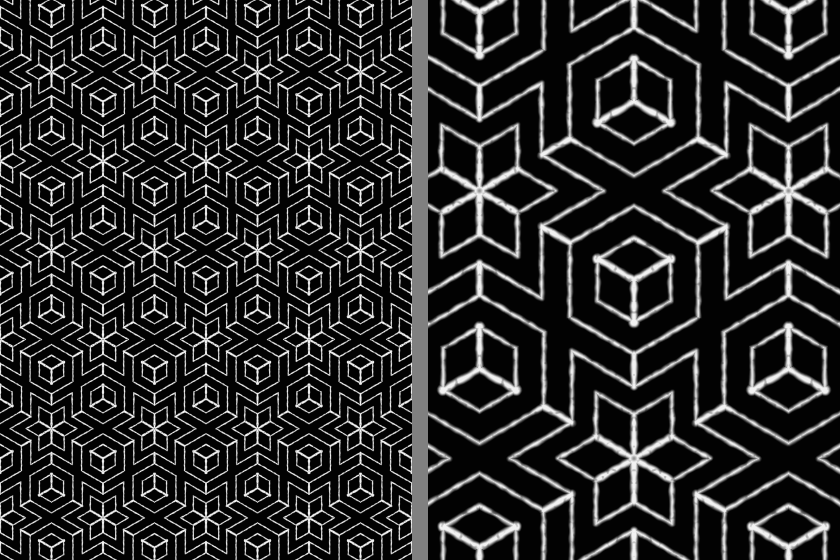
Left: the whole. Right: its middle third, enlarged.
Write a Shadertoy shader that draws this pattern.

```glsl
// Kaleidoscopic lattice of six-point stars ringed by cubes in hexagons, worn white line on black.

const float REPEATS    = 4.0;     // star spacings across the canvas
const float STAR_NOTCH = 0.142;   // lengths below are in star spacings
const float RING_NOTCH = 0.232;   // notch of the outer star
const float HEX_RADIUS = 0.240;
const float CUBE_RADIUS = 0.136;
const float THIN  = 0.0056;       // half widths of the strokes
const float THICK = 0.0098;
const float DOT_RADIUS = 0.015;
const float HUB_RADIUS = 0.019;
const float SOFTNESS = 0.0075;
const float WEAR_SCALE = 34.0;
const float WEAR_WIDTH = 0.0042;
const float WEAR_SHIFT = 0.0022;
const float WEAR_FADE  = 0.30;
const vec3 INK   = vec3(0.95);
const vec3 PAPER = vec3(0.008);

const float ROOT3 = 1.7320508;
const float CUBE_DIST = 1.0 / ROOT3;   // star centre to cube centre

vec2 hashGradient(vec2 cell) {
    vec3 h = fract(cell.xyx * vec3(0.1031, 0.1030, 0.0973));
    h += dot(h, h.yzx + 33.33);
    float angle = 6.2831853 * fract((h.x + h.y) * h.z);
    return vec2(cos(angle), sin(angle));
}

float gradientNoise(vec2 p) {
    vec2 i = floor(p), f = p - i;
    vec2 w = f * f * f * (f * (f * 6.0 - 15.0) + 10.0);
    vec2 e = vec2(1.0, 0.0);
    float a = dot(hashGradient(i), f);
    float b = dot(hashGradient(i + e), f - e);
    float c = dot(hashGradient(i + e.yx), f - e.yx);
    float d = dot(hashGradient(i + 1.0), f - 1.0);
    return mix(mix(a, b, w.x), mix(c, d, w.x), w.y);
}

float segment(vec2 p, vec2 a, vec2 b) {
    vec2 pa = p - a, ba = b - a;
    return length(pa - ba * clamp(dot(pa, ba) / dot(ba, ba), 0.0, 1.0));
}

// Offset from the nearest star of the triangular lattice
vec2 nearestStar(vec2 p) {
    vec2 period = vec2(1.0, ROOT3);
    vec2 a = mod(p + 0.5 * period, period) - 0.5 * period;
    vec2 b = mod(p, period) - 0.5 * period;
    return dot(a, a) < dot(b, b) ? a : b;
}

// Mirrors into a 30 degree wedge; x runs from the star towards a cube
vec2 foldWedge(vec2 p) {
    vec2 normal = vec2(0.5 * ROOT3, -0.5);
    p = abs(p);
    p -= 2.0 * max(dot(p, normal), 0.0) * normal;
    return vec2(p.y, abs(p.x));
}

// One wedge edge of a star outline, from notch to tip
float starEdge(vec2 p, float notch) {
    return segment(p, vec2(notch, 0.0), notch * vec2(1.5, 0.5 * ROOT3));
}

// One wedge edge of a hexagon around the cube centre
float hexEdge(vec2 p, float radius) {
    vec2 centre = vec2(CUBE_DIST, 0.0);
    return segment(p, centre - vec2(radius, 0.0), centre + radius * vec2(-0.5, 0.5 * ROOT3));
}

// Signed distance to every stroke in the wedge
float strokes(vec2 p) {
    vec2 cube = vec2(CUBE_DIST, 0.0);
    vec2 cubeCorner = cube - vec2(CUBE_RADIUS, 0.0);
    vec2 hexCorner = cube - vec2(HEX_RADIUS, 0.0);

    float thin = min(starEdge(p, STAR_NOTCH), starEdge(p, RING_NOTCH));
    thin = min(thin, min(hexEdge(p, HEX_RADIUS), hexEdge(p, CUBE_RADIUS)));

    float thick = segment(p, vec2(0.0), vec2(STAR_NOTCH, 0.0));
    thick = min(thick, segment(p, cube, cubeCorner));
    thick = min(thick, segment(p, vec2(RING_NOTCH, 0.0), hexCorner));

    float dots = min(length(p - cubeCorner) - DOT_RADIUS, length(p) - HUB_RADIUS);
    return min(min(thin - THIN, thick - THICK), dots);
}

void mainImage(out vec4 fragColor, in vec2 fragCoord) {
    float spacing = iResolution.x / REPEATS;
    vec2 p = (fragCoord - 0.5 * iResolution.xy) / spacing;
    vec2 local = nearestStar(p + vec2(0.0, CUBE_DIST));

    // Wear is mirrored and shared by all repeats
    vec2 grain = vec2(abs(local.x), local.y) * WEAR_SCALE + 20.0;
    float rough = gradientNoise(grain);
    vec2 shift = vec2(gradientNoise(grain + 47.3), gradientNoise(grain + 91.7));
    float d = strokes(foldWedge(local) + WEAR_SHIFT * shift) + WEAR_WIDTH * rough;

    float soft = max(SOFTNESS, 0.7 / spacing);
    float ink = 1.0 - smoothstep(-soft, soft, d);
    ink *= 1.0 - WEAR_FADE * smoothstep(0.1, 0.6, gradientNoise(grain * 1.9 + 13.0));

    // Greyed eye in the star hub
    ink *= 1.0 - 0.4 * (1.0 - smoothstep(0.0, 0.014, length(local)));

    fragColor = vec4(mix(PAPER, INK, ink), 1.0);
}
```
